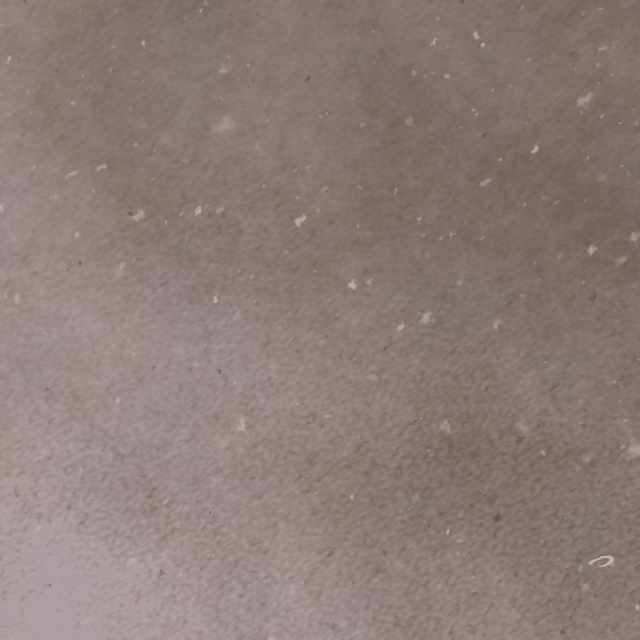
This texture is drawn by a three.js fragment shader. Its source:

```glsl
varying vec2 vUv;

const vec3 SHADE_BROWN = vec3(0.492, 0.425, 0.402);
const vec3 PALE_MAUVE = vec3(0.655, 0.588, 0.590);
const vec3 FLECK_COLOR = vec3(0.750, 0.690, 0.670);
const vec3 PIT_COLOR = vec3(0.325, 0.280, 0.270);
const vec3 SCRATCH_COLOR = vec3(0.800, 0.740, 0.690);
const vec3 COOL_TINT = vec3(-0.008, -0.001, 0.014);

const float BASE_LIGHT = 0.05;
const float CORNER_GLOW = 0.84;
const float LEFT_GLOW = 0.15;
const float FLOOR_GLOW = 0.27;
const float CLOUD_AMOUNT = 0.68;
const float MOTTLE_AMOUNT = 0.36;
const float GRAIN_AMOUNT = 0.42;
const float CRACK_AMOUNT = 0.36;
const float GRAIN_SCALE = 115.0;
const float STREAK_ANGLE = 0.5;
const vec2 SCRATCH_CENTER = vec2(0.938, 0.121);
const vec2 SCRATCH_SIZE = vec2(0.021, 0.008);

vec2 hash2(vec2 p) {
  vec3 q = fract(vec3(p.xyx) * vec3(0.1031, 0.1030, 0.0973));
  q += dot(q, q.yzx + 33.33);
  return fract((q.xx + q.yz) * q.zy);
}

vec2 rotate(vec2 p, float angle) {
  float c = cos(angle), s = sin(angle);
  return vec2(c * p.x + s * p.y, c * p.y - s * p.x);
}

float cornerSlope(vec2 cell, vec2 corner, vec2 f) {
  float angle = 6.2832 * hash2(cell + corner + 71.0).x;
  return dot(vec2(cos(angle), sin(angle)), f - corner);
}

float gradientNoise(vec2 p) {
  vec2 cell = floor(p), f = fract(p);
  vec2 w = f * f * f * (f * (f * 6.0 - 15.0) + 10.0);
  float low = mix(cornerSlope(cell, vec2(0.0), f), cornerSlope(cell, vec2(1.0, 0.0), f), w.x);
  float high = mix(cornerSlope(cell, vec2(0.0, 1.0), f), cornerSlope(cell, vec2(1.0), f), w.x);
  return mix(low, high, w.y);
}

float fbm(vec2 p) {
  float sum = 0.0, amplitude = 0.5;
  for (int i = 0; i < 5; i++) {
    sum += amplitude * gradientNoise(p);
    p = rotate(p, 0.6) * 2.03 + 17.0;
    amplitude *= 0.5;
  }
  return sum;
}

// Ragged tilted spots, one per occupied grid cell; radius is in canvas units
float spots(vec2 uv, float cells, float density, float radius, float seed) {
  vec2 q = uv * 0.8 / radius;
  vec2 ragged = vec2(gradientNoise(q + seed), gradientNoise(q - seed));
  ragged += 0.6 * vec2(gradientNoise(q * 2.3 - seed), gradientNoise(q * 2.3 + seed));
  vec2 p = uv * cells, home = floor(p);
  float cover = 0.0;
  for (int j = -1; j <= 1; j++) {
    for (int i = -1; i <= 1; i++) {
      vec2 cell = home + vec2(float(i), float(j));
      vec2 place = hash2(cell + seed);
      vec2 trait = hash2(cell + seed + 43.0);
      vec2 look = hash2(cell + seed + 91.0);
      float size = radius * mix(0.4, 1.0, trait.y * trait.y);
      vec2 d = (p - cell - place) / cells + ragged * size * 0.9;
      d = rotate(d, STREAK_ANGLE + (look.x - 0.5) * 1.6);
      d.y *= mix(1.0, 2.0, look.y);
      float body = 1.0 - smoothstep(0.2, 1.4, length(d) / size);
      cover = max(cover, body * step(trait.x, density) * mix(0.25, 1.0, look.x));
    }
  }
  return cover;
}

// Open, tilted loop scored into the surface
float scratch(vec2 uv) {
  vec2 d = rotate(uv - SCRATCH_CENTER, 0.3) / SCRATCH_SIZE;
  d += 0.25 * gradientNoise(uv * 90.0);
  float ring = abs(length(d) - 0.85) * SCRATCH_SIZE.y;
  float gap = smoothstep(-0.9, -0.3, d.x + d.y * 0.6);
  return (1.0 - smoothstep(0.0008, 0.0027, ring)) * gap;
}

void main() {
  vec2 uv = vUv;
  vec2 along = rotate(uv, STREAK_ANGLE);

  // Broad light from the lower left
  float light = BASE_LIGHT;
  light += CORNER_GLOW * smoothstep(0.0, 1.0, 1.0 - length(uv * vec2(1.0, 0.75)));
  light += LEFT_GLOW * (1.0 - smoothstep(0.0, 0.25, uv.x));
  light += FLOOR_GLOW * (1.0 - smoothstep(0.0, 0.32, uv.y));

  // Clouds, mottling and grit that roughens downward
  float grit = mix(1.0, 0.4, smoothstep(0.1, 0.85, uv.y + 0.3 * gradientNoise(uv * 4.0)));
  light += CLOUD_AMOUNT * fbm(uv * 3.6 + 3.0);
  light += MOTTLE_AMOUNT * fbm(along * vec2(27.0, 38.0));
  light += GRAIN_AMOUNT * grit * gradientNoise(along * vec2(0.8, 1.2) * GRAIN_SCALE);
  float crack = gradientNoise(along * vec2(65.0, 110.0) + 1.2 * gradientNoise(uv * 60.0));
  light -= CRACK_AMOUNT * grit * smoothstep(0.15, 0.6, crack);

  vec3 color = mix(SHADE_BROWN, PALE_MAUVE, clamp(light, -0.25, 1.2));
  color += COOL_TINT * 2.0 * fbm(uv * 5.0 + 29.0);

  // Dark pits, pale flecks and the scratch
  color = mix(color, PIT_COLOR, 0.60 * spots(uv, 17.0, 0.25, 0.0085, 5.0));
  color = mix(color, FLECK_COLOR, 0.55 * spots(uv, 34.0, 0.22, 0.0060, 13.0));
  color = mix(color, FLECK_COLOR, 0.90 * spots(uv, 15.0, 0.24, 0.0110, 27.0));
  color = mix(color, FLECK_COLOR, 0.70 * spots(uv, 6.0, 0.45, 0.0220, 39.0));
  color = mix(color, SCRATCH_COLOR, 0.85 * scratch(uv));

  gl_FragColor = vec4(color, 1.0);
}
```
